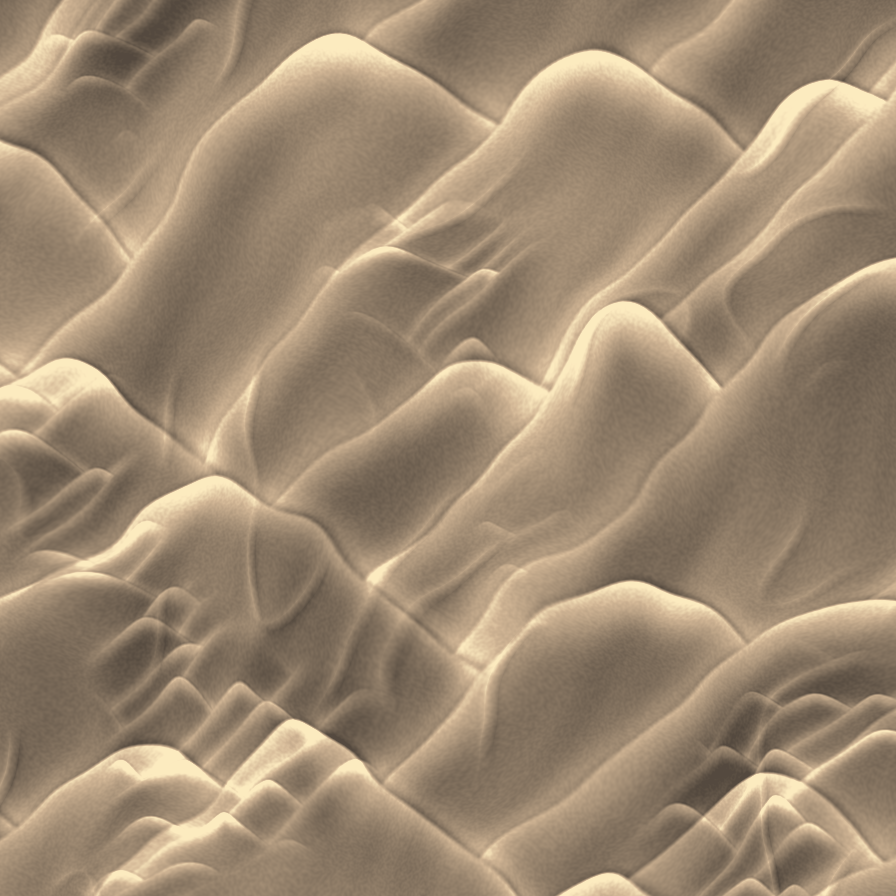
Write a WebGL 1 fragment shader that draws this texture.

```glsl
precision highp float;
// Wind-shaped sand dunes seen from above: overlapping scalloped crests in low light.

#define DUNE_CELL vec2(0.29, 0.235)
#define LEFT_SLOPE 1.05
#define RIGHT_SLOPE 0.90
#define CREST_GLOW 0.70
#define WARP 0.050
#define STREAKS 0.22
#define WRINKLES 0.85
#define GRAIN 0.085
#define CONTRAST 1.22
#define SHADE_COLOR vec3(0.46, 0.40, 0.335)
#define SAND_COLOR vec3(0.83, 0.72, 0.59)
#define SUNLIT_COLOR vec3(0.99, 0.92, 0.75)

uniform vec2 u_resolution;

vec2 hash2(vec2 p) {
  p = vec2(dot(p, vec2(127.1, 311.7)), dot(p, vec2(269.5, 183.3)));
  return fract(sin(p) * 43758.547);
}

float gradientDot(vec2 cell, vec2 offset) {
  float angle = 6.2832 * hash2(cell).x;
  return dot(vec2(cos(angle), sin(angle)), offset);
}

// Gradient noise, roughly -0.7 to 0.7
float noise(vec2 p) {
  vec2 i = floor(p), f = fract(p);
  vec2 u = f * f * f * (f * (f * 6.0 - 15.0) + 10.0);
  vec2 e = vec2(0.0, 1.0);
  return mix(mix(gradientDot(i, f), gradientDot(i + e.yx, f - e.yx), u.x),
             mix(gradientDot(i + e.xy, f - e.xy), gradientDot(i + e.yy, f - e.yy), u.x), u.y);
}

float bell(float x) {
  return exp(-x * x);
}

// Paints one dune over the tone of those behind it
float paintDune(float behind, vec2 q, vec2 seed, float edge) {
  float side = smoothstep(-0.05, 0.05, q.x);
  float slope = mix(LEFT_SLOPE, RIGHT_SLOPE, side) * mix(0.82, 1.18, seed.x);
  float radius = mix(0.025, 0.085, seed.y);
  float arc = sqrt(q.x * q.x + radius * radius);
  float depth = -q.y - slope * (arc - radius);
  float tilt = slope * q.x / arc;
  float d = depth / sqrt(1.0 + tilt * tilt);

  float apex = bell(q.x / 0.09);
  float width = mix(mix(0.034, 0.021, side), 0.048, apex);
  float glow = CREST_GLOW * mix(mix(0.55, 0.38, side), 1.0, apex);

  // Sunlit crest with a bright rim, shaded hollow below it, paler foot
  float inside = max(d, 0.0);
  float body = 0.16 + 0.10 * seed.x + 0.19 * smoothstep(0.06, 0.34, depth);
  body += glow * bell(inside / width) + 0.14 * bell(inside / 0.008);

  // Soft light along the flanks, thin shadow behind the rim
  float outside = min(d, 0.0);
  behind += 0.22 * (1.0 - apex) * bell(outside / 0.024);
  behind -= mix(0.10, 0.26, side) * bell(outside / 0.0065);

  float softness = edge * mix(1.5, 1.0, apex);
  return mix(behind, body, smoothstep(-softness, softness, d));
}

// Layers staggered rows of dunes from the farthest to the nearest
float duneField(vec2 p, float edge) {
  float tone = 0.35;
  float baseRow = floor(p.y / DUNE_CELL.y);
  for (int j = 0; j < 5; j++) {
    float row = baseRow + 3.0 - float(j);
    float stagger = 0.5 * mod(row, 2.0);
    float baseColumn = floor(p.x / DUNE_CELL.x - stagger);
    for (int i = 0; i < 5; i++) {
      vec2 cell = vec2(baseColumn + float(i) - 2.0, row);
      vec2 jitter = mix(vec2(0.08, 0.12), vec2(0.92, 0.88), hash2(cell));
      vec2 summit = (cell + vec2(stagger, 0.0) + jitter) * DUNE_CELL;
      tone = paintDune(tone, p - summit, hash2(cell + 37.0), edge);
    }
  }
  return tone;
}

// Thin bright lines along the zero crossings of the noise
float ridgeLine(vec2 p, float sharpness) {
  return pow(1.0 - min(abs(noise(p)), 1.0), sharpness);
}

void main() {
  vec2 p = gl_FragCoord.xy / min(u_resolution.x, u_resolution.y);

  // Bend the ground so that the crests wander
  vec2 ground = p + WARP * vec2(noise(p * 4.0 + 3.0), noise(p * 4.0 + 19.0));
  ground += 0.32 * WARP * vec2(noise(p * 11.0 + 41.0), noise(p * 11.0 + 57.0));
  float tone = duneField(ground + vec2(2.3, 5.1), 0.0022);

  // Patches of small crossing crests
  float patchMask = smoothstep(0.10, 0.34, noise(p * 3.1 + 11.0));
  float small = duneField(ground * 3.4 + 9.0, 0.0075);
  tone += WRINKLES * patchMask * (small - 0.42);

  // Wind streaks leaning up to the right
  vec2 wind = vec2(dot(ground, vec2(0.86, -0.51)), dot(ground, vec2(0.51, 0.86)));
  float broad = noise(wind * vec2(9.0, 2.6));
  float fine = noise(wind * vec2(23.0, 6.0) + 7.0);
  tone += STREAKS * (broad + 0.5 * fine);

  // Sharp folds with a shadow on their right side
  float foldMask = smoothstep(-0.02, 0.32, noise(p * 5.0 + 31.0));
  vec2 foldPoint = wind * vec2(7.5, 3.6) + 23.0;
  float fold = ridgeLine(foldPoint, 26.0) - 0.7 * ridgeLine(foldPoint - vec2(0.09, 0.0), 26.0);
  tone += 0.26 * foldMask * fold;

  // Deepen the contrast, then add fine grain
  tone = 0.33 + CONTRAST * (tone - 0.42);
  tone += GRAIN * (noise(wind * 251.0) + 0.5 * noise(wind * 113.0 + 5.0));

  vec3 color = mix(SHADE_COLOR, SAND_COLOR, clamp(tone / 0.7, -0.35, 1.0));
  color = mix(color, SUNLIT_COLOR, smoothstep(0.64, 0.98, tone));
  gl_FragColor = vec4(color, 1.0);
}
```
